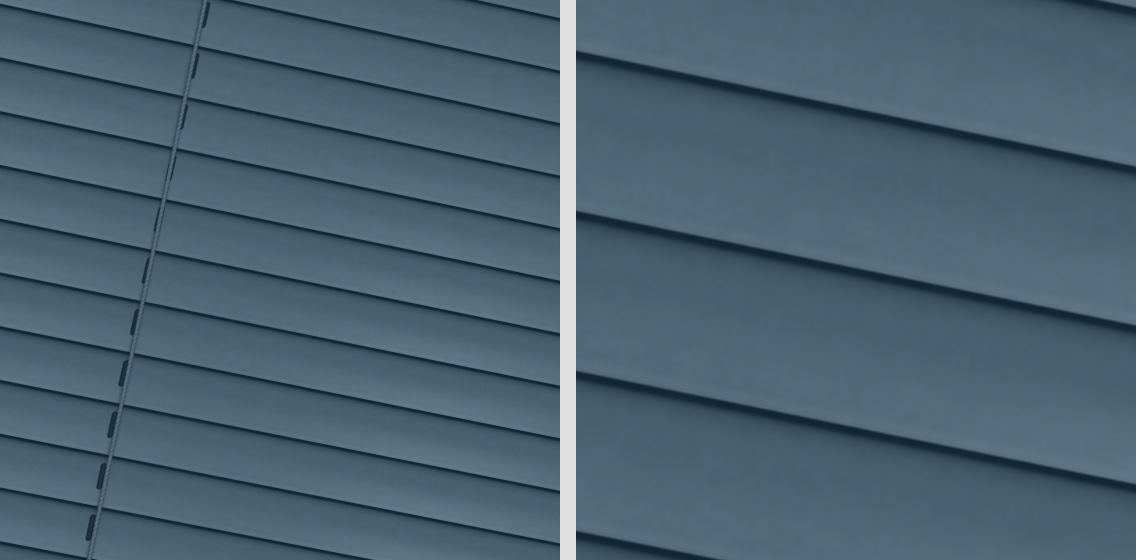
Left, the full canvas; right, a detail of the centre.
Give the GLSL for this texture, as a Shadertoy shader.

```glsl
// Closed, tilted blue-grey blind: slats in slight perspective, each with a dark
// overlap shadow on top and a soft sheen near its lower lip. A thin twisted cord
// runs down the blind past one rounded slot per slat.

#define PITCH 0.0960         // slat spacing at the left edge
#define PITCH_SHRINK 0.0022  // spacing lost towards the right edge
#define FIRST_EDGE 0.0078    // height of the first edge below the top left
#define SLOPE 0.2135         // fall of that edge across the canvas
#define CORD_TOP 0.367       // cord position at the top
#define CORD_LEAN 0.208      // leftward drift of the cord on its way down
#define CORD_HALF 0.0037     // half width of the cord
#define SLOT_SIZE vec2(0.0052, 0.0245)  // half width and half length
#define SLOT_PHASE 0.39      // slot centre within a slat
#define GRAIN 0.010          // strength of the surface grain

const vec3 SLAT   = vec3(0.302, 0.398, 0.463);
const vec3 SHADOW = vec3(0.065, 0.140, 0.198);
const vec3 SHEEN  = vec3(0.410, 0.505, 0.570);
const vec3 SLOT   = vec3(0.125, 0.195, 0.250);
const vec3 CORD   = vec3(0.325, 0.415, 0.475);

float hash(vec2 p) {
    return fract(sin(dot(p, vec2(127.1, 311.7))) * 43758.5453);
}

float noise(vec2 p) {
    vec2 i = floor(p), f = fract(p);
    f = f * f * (3.0 - 2.0 * f);
    return mix(mix(hash(i), hash(i + vec2(1, 0)), f.x),
               mix(hash(i + vec2(0, 1)), hash(i + vec2(1, 1)), f.x), f.y);
}

// Slat index plus the position within it; p.y runs downwards
float slatCoord(vec2 p) {
    return (p.y - FIRST_EDGE - SLOPE * p.x) / (PITCH - PITCH_SHRINK * p.x);
}

float bump(float x, float centre, float width) {
    float d = (x - centre) / width;
    return exp(-d * d);
}

float capsule(vec2 p, vec2 halfSize) {
    p.y = max(abs(p.y) - halfSize.y + halfSize.x, 0.0);
    return length(p) - halfSize.x;
}

vec3 slatColour(vec2 p, float px) {
    float n = slatCoord(p);
    float id = floor(n), f = n - id;
    vec3 col = SLAT + 0.008 * (hash(vec2(id, 4.0)) - 0.5);

    // Sheen: broad pool of light low on the right, faint along every lip
    float pool = bump(p.x, 0.77 + 0.03 * hash(vec2(id, 9.0)), 0.24)
               * smoothstep(0.05, 0.75, p.y);
    float side = 0.28 * bump(p.x, 0.0, 0.25);
    float lip = smoothstep(0.35, 0.85, f);
    col = mix(col, SHEEN, lip * (0.12 + 0.45 * pool + side));
    col += 0.022 * bump(f, 0.94, 0.035);
    col -= 0.012 * bump(f, 0.35, 0.2);

    // Shadow falling from the slat above, crisp on its upper side
    float shade = min(1.0, 0.85 * exp(-f / 0.085) + 0.3 * bump(f, 0.025, 0.025));
    float edge = max(1.5 * px / PITCH, 0.025);
    shade = max(shade, smoothstep(1.0 - edge, 1.0, f));
    return mix(col, SHADOW, shade);
}

void mainImage(out vec4 fragColor, in vec2 fragCoord) {
    float px = 1.0 / iResolution.y;
    vec2 p = fragCoord / iResolution.xy;
    p.y = 1.0 - p.y;
    vec3 col = slatColour(p, px);

    // Surface grain
    col += GRAIN * (noise(p * 260.0) + noise(p * vec2(60.0, 110.0)) - 1.0);

    // Slots drift from the right of the cord to its left on the way down
    float cordX = CORD_TOP - CORD_LEAN * p.y;
    float across = (p.x - cordX) / sqrt(1.0 + CORD_LEAN * CORD_LEAN);
    float along = (fract(slatCoord(vec2(cordX, p.y))) - SLOT_PHASE) * PITCH;
    float drift = mix(0.0045, -0.0085, smoothstep(0.0, 0.85, p.y));
    float slot = capsule(vec2(across - drift, along), SLOT_SIZE);
    vec3 slotCol = mix(SLOT, SHADOW, smoothstep(-0.0035, -0.0005, slot));
    col = mix(col, slotCol, smoothstep(px, -px, slot));

    // Cord with a soft contact shadow, rounded shading and twisted strands
    col = mix(col, SHADOW, 0.5 * bump(across, -0.001, CORD_HALF * 1.4));
    float round01 = across / CORD_HALF;
    float twist = sin(6.2832 * (p.y * 115.0 + round01 * 0.35));
    vec3 cordCol = CORD * (1.0 - 0.28 * round01 * round01 + 0.07 * twist);
    col = mix(col, cordCol, smoothstep(px, -px, abs(across) - CORD_HALF));

    fragColor = vec4(col, 1.0);
}
```
